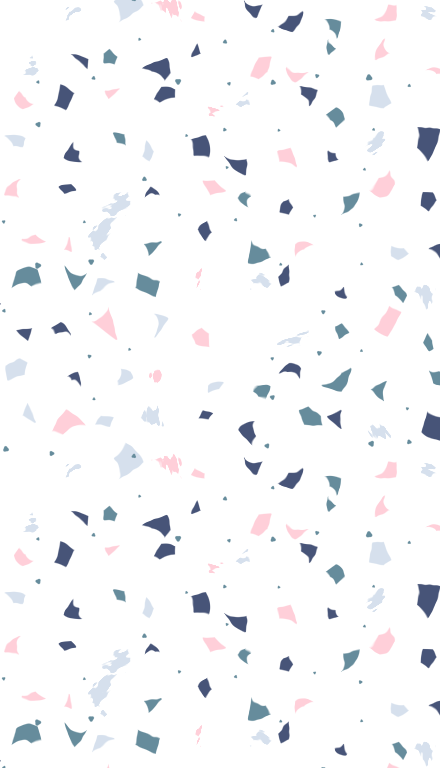
This pattern is drawn by a Shadertoy shader. Its source:

```glsl
// Terrazzo: scattered navy, teal, pink and pale blue chips with small dots on white.
#define CELLS_ACROSS 9.63   // chip cells per canvas width
#define REPEAT_ROWS 10.0    // rows before the pattern repeats upwards
#define CHIP_MIN 0.16       // chip radius range, in cells
#define CHIP_SPREAD 0.19
#define CHIP_JITTER 0.56
#define CHIP_SHARE 0.95
#define DOT_SHARE 0.55
#define DOT_RADIUS 0.045
#define EDGE_SOFTNESS 0.8   // half width of the edge, in pixels

const float TAU = 6.2831853;
const vec3 WHITE = vec3(1.0);
const vec3 NAVY = vec3(0.28, 0.33, 0.47);
const vec3 TEAL = vec3(0.40, 0.55, 0.61);
const vec3 PINK = vec3(1.00, 0.81, 0.85);
const vec3 PALE_BLUE = vec3(0.84, 0.88, 0.93);

vec4 hash4(vec2 cell, float seed) {
    vec4 p = fract(vec4(cell.xyx, seed) * vec4(0.1031, 0.1030, 0.0973, 0.1099));
    p += dot(p, p.wzxy + 33.33);
    return fract((p.xxyz + p.yzzw) * p.zywx);
}

float valueNoise(vec2 p) {
    vec2 i = floor(p), f = fract(p);
    f = f * f * (3.0 - 2.0 * f);
    float low = mix(hash4(i, 7.0).x, hash4(i + vec2(1, 0), 7.0).x, f.x);
    float high = mix(hash4(i + vec2(0, 1), 7.0).x, hash4(i + 1.0, 7.0).x, f.x);
    return mix(low, high, f.y);
}

vec2 rotate(vec2 p, float angle) {
    float c = cos(angle), s = sin(angle);
    return vec2(c * p.x - s * p.y, s * p.x + c * p.y);
}

// Corner of an uneven polygon inscribed in a flattened circle
vec2 chipCorner(vec2 id, float index, float count, vec2 radii) {
    float k = mod(index, count);
    vec4 h = hash4(id, 20.0 + k);
    float angle = TAU * (k + 0.6 * (h.x - 0.5)) / count;
    return radii * mix(0.75, 1.05, h.y) * vec2(cos(angle), sin(angle));
}

float polygonDistance(vec2 p, vec2 id, float count, vec2 radii) {
    float nearest = 1e3, side = 1.0;
    vec2 a = chipCorner(id, count - 1.0, count, radii);
    for (float i = 0.0; i < count; i++) {
        vec2 b = chipCorner(id, i, count, radii);
        vec2 edge = a - b, w = p - b;
        vec2 gap = w - edge * clamp(dot(w, edge) / dot(edge, edge), 0.0, 1.0);
        nearest = min(nearest, dot(gap, gap));
        bvec3 crossing = bvec3(p.y >= b.y, p.y < a.y, edge.x * w.y > edge.y * w.x);
        if (all(crossing) || all(not(crossing))) side = -side;
        a = b;
    }
    return side * sqrt(nearest);
}

// Bent, slightly rounded chip; ragged ones get streaky torn edges
float chipDistance(vec2 p, vec2 id, float radius, float ragged) {
    vec4 h = hash4(id, 3.0);
    p = rotate(p, TAU * h.x);
    float bend = (h.y - 0.5) * 1.3 / radius;
    float slope = 2.0 * bend * p.x;
    vec2 bent = vec2(p.x, p.y + bend * (p.x * p.x - 0.3 * radius * radius));
    float count = 3.0 + floor(h.z * 2.7);
    float d = polygonDistance(bent, id, count, radius * vec2(1.0, mix(0.45, 0.95, h.w)));
    d /= sqrt(1.0 + 0.5 * slope * slope);
    d += 0.035 * (valueNoise(p * 8.0 + id * 5.0) - 0.5) - 0.012;
    float streaks = valueNoise(rotate(p, 0.5) * vec2(6.0, 20.0) + id * 9.0);
    return d + ragged * 0.17 * (streaks - 0.45);
}

vec3 chipColour(float kind) {
    return kind < 0.5 ? NAVY : kind < 1.5 ? PINK : kind < 2.5 ? TEAL : PALE_BLUE;
}

void mainImage(out vec4 fragColor, in vec2 fragCoord) {
    vec2 p = fragCoord / iResolution.x * CELLS_ACROSS;
    float soft = EDGE_SOFTNESS * CELLS_ACROSS / iResolution.x;
    vec3 colour = WHITE;

    for (int y = -1; y <= 1; y++)
    for (int x = -1; x <= 1; x++) {
        vec2 cell = floor(p) + vec2(x, y);
        vec2 id = vec2(cell.x + 3.0, mod(cell.y, REPEAT_ROWS) + 5.0);
        vec4 h = hash4(id, 1.0), g = hash4(id, 2.0);

        // Chip near the middle of its cell
        vec2 local = p - cell - 0.5 - CHIP_JITTER * (h.xy - 0.5);
        float radius = CHIP_MIN + CHIP_SPREAD * h.z + 0.12 * pow(h.z, 8.0);
        if (g.x < CHIP_SHARE && length(local) < radius * 1.5 + 0.1) {
            float kind = mod(id.x + 2.0 * id.y + floor(h.w * 3.0), 4.0);
            float ragged = mod(kind, 2.0) * step(0.65, g.y);
            float d = chipDistance(local, id, radius, ragged);
            colour = mix(colour, chipColour(kind), 1.0 - smoothstep(-soft, soft, d));
        }

        // Small dot near the corner of the cell
        vec4 q = hash4(id, 4.0);
        vec2 toDot = p - cell - 0.36 * (q.xy - 0.5);
        float dotSize = DOT_RADIUS * mix(0.6, 1.5, q.z * q.z);
        float wobble = 1.0 + 0.15 * sin(3.0 * atan(toDot.y, toDot.x) + TAU * q.w);
        float dotEdge = length(toDot) - dotSize * wobble;
        if (g.z < DOT_SHARE)
            colour = mix(colour, TEAL, 1.0 - smoothstep(-soft, soft, dotEdge));
    }
    fragColor = vec4(colour, 1.0);
}
```
